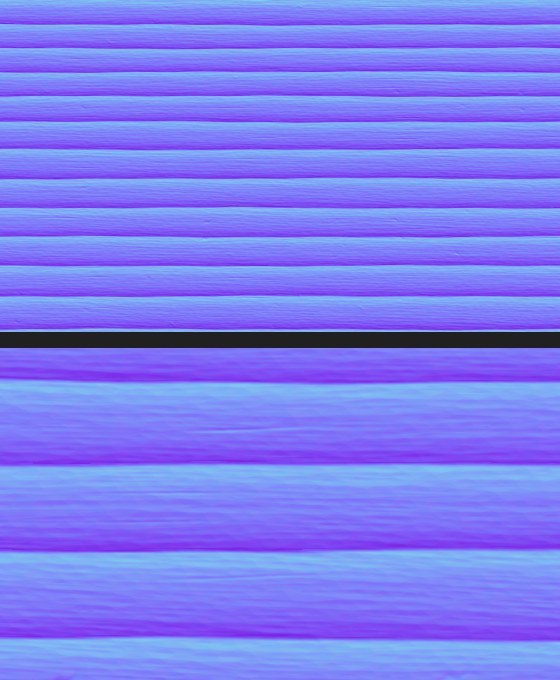
Top, the full canvas; bottom, a detail of the centre.
Write a WebGL 1 fragment shader that draws this texture map.

```glsl
precision highp float;
// Tangent-space normal map of a wall of twelve stacked, weathered logs.
// A rounded profile tilts each log; stretched cellular noise and layered
// sines add wood grain, and scattered cracks and dents add wear.

uniform vec2 u_resolution;

const float LOG_HEIGHT = 0.0674;   // first log below the top edge
const float LOG_GROWTH = 0.00126;  // logs thicken towards the bottom
const float LIGHT_TILT = 0.41;     // upward tilt along the top of a log
const float SEAM_TILT = -0.58;     // steepest downward tilt, at the seams

vec2 hash2(vec2 p) {
  vec2 k = vec2(dot(p, vec2(127.1, 311.7)), dot(p, vec2(269.5, 183.3)));
  return fract(sin(k) * 43758.5);
}

// Distance to the nearest jittered cell point.
float cellular(vec2 p) {
  vec2 cell = floor(p);
  vec2 local = p - cell;
  float nearest = 4.0;
  for (int j = -1; j <= 1; j++) {
    for (int i = -1; i <= 1; i++) {
      vec2 next = vec2(float(i), float(j));
      vec2 away = next + hash2(cell + next) - local;
      nearest = min(nearest, dot(away, away));
    }
  }
  return sqrt(nearest);
}

// Cellular relief whose slope stays near one at any frequency.
float cellRelief(vec2 p, vec2 frequency) {
  return cellular(p * frequency) / frequency.y;
}

// Long fibres running along the log, with a slight slant of their own.
float grain(vec2 p, float seed) {
  float slant = 0.05 * (hash2(vec2(seed, 7.0)).x - 0.3);
  p.y += slant * p.x + 0.003 * sin(p.x * 5.0 + seed * 2.1)
       + 0.0015 * sin(p.x * 13.0 + p.y * 40.0 + seed);
  float bend = 2.5 * sin(p.x * 4.0 + p.y * 30.0 + seed) + sin(p.x * 11.0 - p.y * 60.0);
  float fibres = sin(p.y * 520.0 + bend) / 520.0;
  vec2 q = p + vec2(seed * 3.7, 0.0);
  return 0.08 * cellRelief(q, vec2(10.0, 150.0))
       + 0.025 * cellRelief(q, vec2(6.0, 75.0))
       + 0.045 * cellRelief(q, vec2(45.0, 105.0))
       + 0.02 * fibres * (1.0 + sin(p.x * 6.0 + seed * 4.0));
}

// Thin, slightly slanted splits, at most one per grid cell.
float cracks(vec2 p, float seed) {
  vec2 size = vec2(0.5, 0.03);
  vec2 cell = floor(p / size) + seed * vec2(17.3, 5.1);
  vec2 rnd = hash2(cell);
  vec2 offset = p - (floor(p / size) + 0.35 + 0.3 * rnd) * size;
  float across = offset.y - 0.05 * (rnd.x - 0.5) * offset.x
               - 0.001 * sin(offset.x * 22.0);
  float along = offset.x / 0.075;
  float shape = exp(-along * along - across * across / 0.000003);
  return -0.00045 * shape * step(0.5, hash2(cell + 4.0).y);
}

// Rare shallow dents of varied length and direction.
float dents(vec2 p, float seed) {
  vec2 size = vec2(0.19, 0.05);
  vec2 cell = floor(p / size) + seed * vec2(11.7, 3.3);
  vec2 rnd = hash2(cell);
  vec2 shape = hash2(cell + 9.0);
  vec2 offset = p - (floor(p / size) + 0.25 + 0.5 * rnd) * size;
  offset.y += (shape.y - 0.5) * 0.7 * offset.x + 0.0015 * sin(offset.x * 300.0);
  offset /= vec2(0.006 + 0.012 * rnd.y, 0.004);
  return (rnd.x - 0.6) * 0.0018 * step(0.6, shape.x) * exp(-dot(offset, offset));
}

float relief(vec2 p, float seed) {
  return grain(p, seed) + cracks(p, seed) + dents(p, seed);
}

// Log index plus position within the log, by depth below the top edge.
float logCoordinate(float x, float depth) {
  depth -= 0.004 * cos(12.1 * (depth - 0.627));
  depth += 0.0013 * sin(x * 3.7 + depth * 19.0)
         + 0.0010 * sin(x * 9.0 + depth * 43.0)
         + 0.0006 * sin(x * 27.0 - depth * 70.0);
  depth = max(depth, 0.005);
  float root = sqrt(LOG_HEIGHT * LOG_HEIGHT + 4.0 * LOG_GROWTH * depth);
  return (root - LOG_HEIGHT) / (2.0 * LOG_GROWTH);
}

// Vertical tilt of the rounded log, from its top (0) to its bottom (1).
float profileTilt(float t) {
  float s = 2.0 * t - 1.0;
  float upper = LIGHT_TILT * smoothstep(0.0, 0.88, -s);
  float lower = SEAM_TILT * pow(max(s, 0.0), 1.8);
  return mix(SEAM_TILT, upper + lower, smoothstep(0.0, 0.06, t));
}

void main() {
  vec2 p = gl_FragCoord.xy / u_resolution.y;
  float coordinate = logCoordinate(p.x, 1.0 - p.y);
  float seed = floor(coordinate);
  vec2 tilt = vec2(-0.006, profileTilt(coordinate - seed));

  // Surface detail from height differences.
  float stepSize = 0.0016;
  float height = relief(p, seed);
  float right = relief(p + vec2(stepSize, 0.0), seed);
  float above = relief(p + vec2(0.0, stepSize), seed);
  tilt -= vec2(right - height, above - height) / stepSize;

  // Encode the tilt; blue falls off gently on steep parts.
  tilt = clamp(tilt, -0.7, 0.7);
  float facing = pow(max(1.0 - dot(tilt, tilt), 0.0), 0.25);
  gl_FragColor = vec4(0.5 + 0.5 * tilt, 0.5 + 0.475 * facing, 1.0);
}
```
